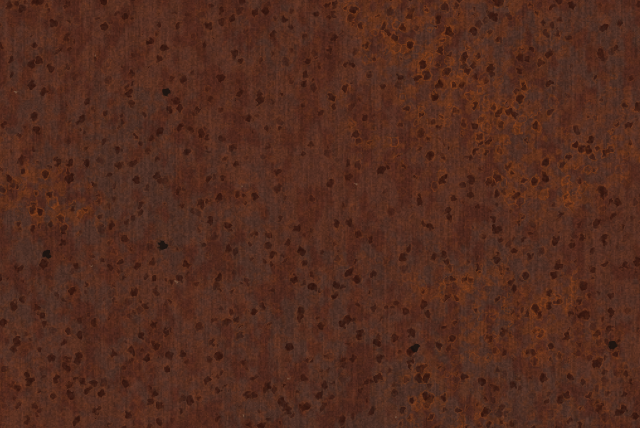
A Shadertoy shader for this texture:

```glsl
// Weathered rusty steel: brown plate with fine vertical brushing, scattered dark
// pits and orange corrosion halos that gather in broad patches.
// Layers: fbm tones, jittered-grid pits with warped outlines, streaks and grain.

const vec3 BROWN      = vec3(0.330, 0.182, 0.134);
const vec3 GREY_BROWN = vec3(0.300, 0.184, 0.146);
const vec3 RED_BROWN  = vec3(0.295, 0.138, 0.098);
const vec3 RUST       = vec3(0.395, 0.200, 0.105);
const vec3 HALO       = vec3(0.490, 0.235, 0.095);
const vec3 PIT        = vec3(0.180, 0.070, 0.045);
const vec3 SOOT       = vec3(0.085, 0.065, 0.055);
const vec3 CHIP       = vec3(0.500, 0.380, 0.290);

const float PIT_CELL     = 0.029;  // grid spacing, in canvas heights
const float PIT_RADIUS   = 0.0082;
const float EDGE         = 0.0022; // softness of outlines
const float STREAK_GAIN  = 0.26;
const float GRAIN_GAIN   = 0.34;

float hash(vec2 p) {
    vec3 q = fract(p.xyx * 0.1031);
    q += dot(q, q.yzx + 33.33);
    return fract((q.x + q.y) * q.z);
}

vec2 hash2(vec2 p) {
    return vec2(hash(p + 17.3), hash(p + 61.7));
}

float noise(vec2 p) {
    vec2 i = floor(p), f = fract(p);
    f = f * f * (3.0 - 2.0 * f);
    return mix(mix(hash(i), hash(i + vec2(1, 0)), f.x),
               mix(hash(i + vec2(0, 1)), hash(i + vec2(1, 1)), f.x), f.y);
}

float fbm(vec2 p) {
    float sum = 0.0, gain = 0.5;
    for (int k = 0; k < 5; k++) {
        sum += gain * noise(p);
        p = mat2(0.8, 0.6, -0.6, 0.8) * p * 2.03 + 9.1;
        gain *= 0.5;
    }
    return sum;
}

// Soft elliptical region
float lobe(vec2 p, vec2 centre, vec2 size) {
    vec2 q = (p - centre) / size;
    return exp(-dot(q, q));
}

// One layer of pits: x = dark core, y = halo ring
vec2 pits(vec2 p, float seed, float rust, float density) {
    vec2 g = p / PIT_CELL + seed * 7.31;
    vec2 cell = floor(g);
    vec2 result = vec2(0.0);
    for (int y = -1; y <= 1; y++)
    for (int x = -1; x <= 1; x++) {
        vec2 id = cell + vec2(x, y);
        vec2 key = id + seed * 37.0 + 100.0;
        if (hash(key) > density) continue;
        vec2 d = (g - id - hash2(key)) * PIT_CELL;
        d.x += d.y * (hash(key + 5.0) - 0.7) * 0.6;
        d.y *= 0.85;
        float size = hash(key + 9.0);
        float r = PIT_RADIUS * mix(0.4, 1.1, size);
        float dist = length(d);
        float core = 1.0 - smoothstep(r - EDGE * 1.2, r + EDGE * 0.8, dist);
        float ring = 1.0 - smoothstep(0.0, EDGE * 1.7, abs(dist - r * 1.25));
        float filled = smoothstep(0.20, 0.65, hash(key + 23.0) + 0.08 - 0.12 * rust);
        float glow = mix(0.25, 1.0, rust) * mix(0.3, 1.0, hash(key + 31.0));
        result = max(result, vec2(core * filled * mix(0.6, 1.0, size), ring * glow));
    }
    return result;
}

// Rare spots on a coarse grid
float specks(vec2 p, float cellSize, float radius, float share, float seed) {
    vec2 g = p / cellSize, id = floor(g);
    vec2 key = id + seed;
    vec2 d = (g - id - mix(vec2(0.2), vec2(0.8), hash2(key))) * cellSize;
    float spot = 1.0 - smoothstep(radius - EDGE, radius + EDGE, length(d));
    return spot * step(hash(key), share);
}

void mainImage(out vec4 fragColor, in vec2 fragCoord) {
    vec2 p = fragCoord / iResolution.y;
    vec2 warp = vec2(noise(p * 150.0), noise(p * 150.0 + 40.0)) - 0.5;
    vec2 rough = p + warp * 0.0085;

    // Broad rust patches with ragged borders
    float patches = lobe(p, vec2(1.08, 0.80), vec2(0.30, 0.25))
                  + 0.8 * lobe(p, vec2(1.38, 0.60), vec2(0.22, 0.11))
                  + 0.7 * lobe(p, vec2(1.14, 0.22), vec2(0.28, 0.24))
                  + 0.7 * lobe(p, vec2(0.12, 0.53), vec2(0.25, 0.09));
    float ragged = fbm(p * 9.0 + 3.0);
    float rust = smoothstep(0.25, 0.95, patches + (ragged - 0.48) * 1.5);

    // Plate tones
    float tone = fbm(p * 3.2 + 20.0);
    float mottle = fbm(p * 62.0);
    vec3 color = mix(GREY_BROWN, BROWN, smoothstep(0.34, 0.60, tone + 0.5 * (mottle - 0.48)));
    float redness = fbm(p * vec2(34.0, 22.0) + 50.0);
    color = mix(color, RED_BROWN, 0.75 * smoothstep(0.42, 0.66, redness));
    float stain = smoothstep(0.40, 0.66, mottle);
    color = mix(color, RUST, stain * mix(0.25, 0.80, rust));

    // Pits and their halos
    float density = mix(0.26, 0.56, smoothstep(0.34, 0.60, fbm(p * 4.5 + 70.0)));
    density += 0.14 * rust;
    vec2 marks = vec2(0.0);
    for (int k = 0; k < 2; k++)
        marks = max(marks, pits(rough, float(k) + 1.0, rust, density));
    color = mix(color, HALO, marks.y * mix(0.5, 1.0, mottle));
    color = mix(color, PIT, marks.x * mix(0.45, 1.0, noise(p * 190.0)));

    // Vertical brushing and fine grain
    float streak = noise(p * vec2(230.0, 9.0)) * 0.5 + noise(p * vec2(340.0, 40.0)) * 0.5;
    float grain = noise(p * 340.0 + 11.0) * 0.65 + noise(p * 190.0) * 0.35;
    color *= 1.0 + STREAK_GAIN * (streak - 0.5) + GRAIN_GAIN * (grain - 0.5);

    // Soot spots and pale chips
    color = mix(color, SOOT, 0.85 * specks(rough, 0.30, 0.010, 0.20, 210.0));
    color = mix(color, CHIP, 0.75 * specks(rough, 0.09, 0.0022, 0.05, 330.0));

    fragColor = vec4(clamp(color, 0.0, 1.0), 1.0);
}
```
